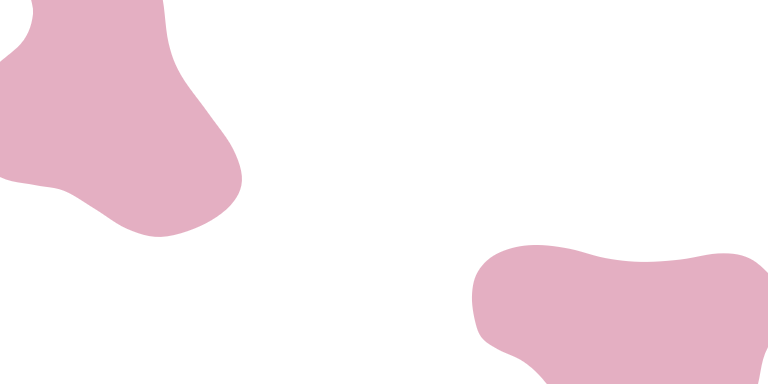
Give the GLSL for this background, as a Shadertoy shader.

```glsl
#define PINK vec3(0.894, 0.686, 0.761)
#define WHITE vec3(1.0)
#define KNOTS 22
#define STEPS 6

// Point on a Catmull-Rom span between b and c
vec2 splinePoint(vec2 a, vec2 b, vec2 c, vec2 d, float t) {
    return b + 0.5 * t * (c - a + t * (2.0 * a - 5.0 * b + 4.0 * c - d
             + t * (3.0 * (b - c) + d - a)));
}

// Signed distance to a closed smooth outline, negative inside
float blobDistance(vec2 p, vec2 knots[KNOTS]) {
    float nearest = 1e3;
    float side = 1.0;
    vec2 start = knots[0];
    for (int i = 0; i < KNOTS; i++) {
        vec2 a = knots[(i + KNOTS - 1) % KNOTS];
        vec2 b = knots[i];
        vec2 c = knots[(i + 1) % KNOTS];
        vec2 d = knots[(i + 2) % KNOTS];
        for (int j = 1; j <= STEPS; j++) {
            vec2 end = splinePoint(a, b, c, d, float(j) / float(STEPS));
            vec2 edge = end - start;
            vec2 toP = p - start;

            // Distance to this short edge
            float along = clamp(dot(toP, edge) / dot(edge, edge), 0.0, 1.0);
            vec2 gap = toP - edge * along;
            nearest = min(nearest, dot(gap, gap));

            // Even-odd crossing test
            if ((start.y > p.y) != (end.y > p.y)) {
                float crossing = start.x + edge.x * toP.y / edge.y;
                if (p.x < crossing) side = -side;
            }
            start = end;
        }
    }
    return side * sqrt(nearest);
}

void mainImage(out vec4 fragColor, in vec2 fragCoord) {
    // Canvas height is one unit
    vec2 p = fragCoord / iResolution.y;
    float pixel = 1.0 / iResolution.y;

    // Outline knots, continuing beyond the canvas borders
    vec2 upperLeft[KNOTS] = vec2[KNOTS](
        vec2(0.404, 1.078), vec2(0.424, 1.0), vec2(0.439, 0.888),
        vec2(0.471, 0.805), vec2(0.542, 0.706), vec2(0.607, 0.612),
        vec2(0.630, 0.529), vec2(0.599, 0.464), vec2(0.521, 0.411),
        vec2(0.419, 0.383), vec2(0.331, 0.404), vec2(0.247, 0.456),
        vec2(0.167, 0.503), vec2(0.091, 0.518), vec2(0.0, 0.539),
        vec2(-0.091, 0.609), vec2(-0.091, 0.766), vec2(0.0, 0.839),
        vec2(0.062, 0.896), vec2(0.086, 0.964), vec2(0.080, 1.052),
        vec2(0.156, 1.156));
    vec2 lowerRight[KNOTS] = vec2[KNOTS](
        vec2(1.229, 0.227), vec2(1.240, 0.284), vec2(1.276, 0.328),
        vec2(1.333, 0.354), vec2(1.401, 0.362), vec2(1.484, 0.352),
        vec2(1.576, 0.328), vec2(1.669, 0.318), vec2(1.771, 0.324),
        vec2(1.870, 0.340), vec2(1.943, 0.331), vec2(2.0, 0.289),
        vec2(2.080, 0.193), vec2(2.0, 0.096), vec2(1.974, 0.0),
        vec2(1.953, -0.094), vec2(1.497, -0.107), vec2(1.424, 0.0),
        vec2(1.365, 0.057), vec2(1.297, 0.090), vec2(1.255, 0.120),
        vec2(1.237, 0.164));

    // Flat fill with a one-pixel soft edge
    float shape = min(blobDistance(p, upperLeft), blobDistance(p, lowerRight));
    float coverage = clamp(0.5 - shape / pixel, 0.0, 1.0);
    fragColor = vec4(mix(WHITE, PINK, coverage), 1.0);
}
```
